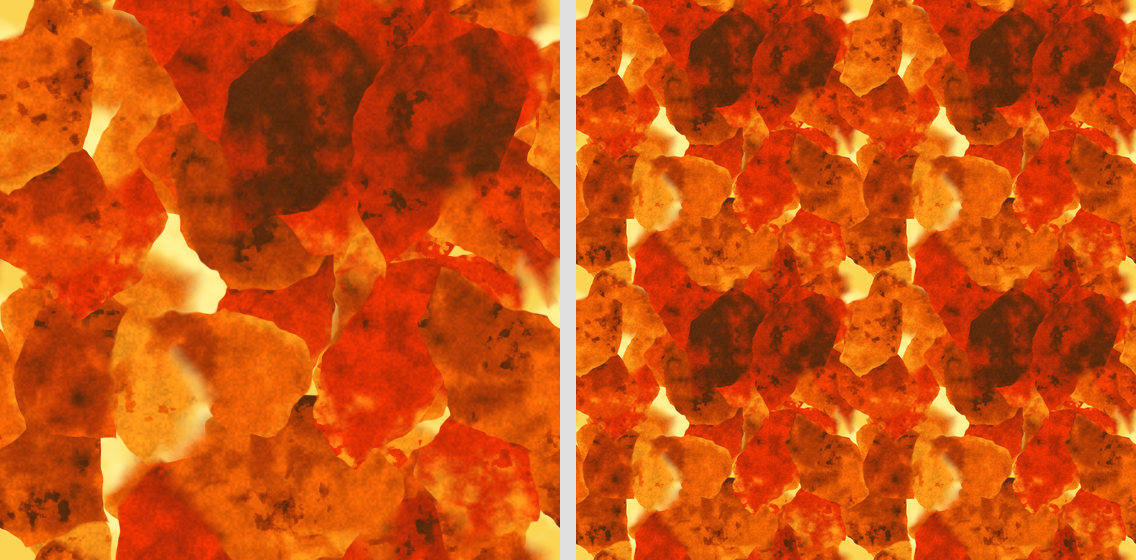
Left, the tile; right, the same tile 2 across and 2 down.
This texture is drawn by a three.js fragment shader. Its source:

```glsl
// Backlit heap of translucent amber and rust stones over a glowing yellow ground.
// Four wrapped grids of rough convex polygons are painted back to front, and each
// stone is coloured by a light ramp driven by its own gradient and wrapping noise.
#define EDGE 0.0016        // half width of a crisp outline
#define FEATHER 0.045      // widest melted outline
#define ROUGHNESS 0.050    // outline distortion
#define GRAIN 0.11         // fine surface grain
#define PITS 0.38          // strength of dark speckles
#define GLOW vec3(0.98, 0.83, 0.32)
#define AMBER vec3(0.96, 0.56, 0.09)
#define ORANGE vec3(0.91, 0.37, 0.025)
#define RED vec3(0.88, 0.19, 0.015)
#define RUST vec3(0.71, 0.235, 0.025)
#define BROWN vec3(0.37, 0.165, 0.045)

varying vec2 vUv;

vec2 hash2(vec2 p) {
  vec3 q = fract(p.xyx * vec3(0.1031, 0.1030, 0.0973));
  q += dot(q, q.yzx + 33.33);
  return fract((q.xx + q.yz) * q.zy);
}

// Value noise with n whole cells across the canvas
float noise(vec2 uv, float n, float seed) {
  vec2 p = uv * n, i = floor(p), f = p - i;
  f = f * f * (3.0 - 2.0 * f);
  vec2 a = mod(i, n) + seed, b = mod(i + 1.0, n) + seed;
  return mix(mix(hash2(a).x, hash2(vec2(b.x, a.y)).x, f.x),
             mix(hash2(vec2(a.x, b.y)).x, hash2(b).x, f.x), f.y);
}

float fbm(vec2 uv, float n, float seed) {
  float sum = 0.0, amp = 0.5;
  for (int k = 0; k < 4; k++) {
    sum += amp * noise(uv, n, seed + float(k) * 7.0);
    n *= 2.0;
    amp *= 0.5;
  }
  return sum / 0.9375;
}

// Distance to an irregular convex polygon of about unit radius
float stoneShape(vec2 p, float seed) {
  float d = -1.0;
  for (int k = 0; k < 7; k++) {
    vec2 h = hash2(vec2(seed, float(k) * 3.7 + 1.0));
    float a = (float(k) + 0.7 * (h.x - 0.5)) * 6.2832 / 7.0;
    d = max(d, dot(p, vec2(cos(a), sin(a))) - mix(0.62, 1.0, h.y));
  }
  return d;
}

// Colour of stone for the light passing through it, from opaque to clear
vec3 lightRamp(float light, float hue) {
  vec3 c = mix(BROWN, RUST * vec3(1.0, mix(0.72, 1.0, hue), 1.0), smoothstep(0.0, 0.36, light));
  c = mix(c, mix(RED, ORANGE, hue), smoothstep(0.36, 0.62, light));
  return mix(c, AMBER, smoothstep(0.68, 1.0, light));
}

vec3 stoneColor(vec2 uv, vec2 p, float d, float light, float hue, float seed) {
  float blotch = fbm(uv, 7.0, seed);
  float detail = fbm(uv, 28.0, seed + 40.0);
  float opaque = 1.0 - smoothstep(0.1, 0.4, light);
  float vein = 1.0 - smoothstep(0.0, 0.035, abs(fbm(uv, 5.0, seed + 80.0) - 0.5));
  // Broad gradient, mottling and thin glowing rim
  light += mix(0.20, 0.06, opaque) * -p.y + 0.75 * (blotch - 0.5) + 0.45 * (detail - 0.5);
  light += 0.10 * smoothstep(-0.022, 0.0, d) - 0.07 * vein;
  // Clustered pits
  float cluster = smoothstep(0.50, 0.72, noise(uv, 11.0, seed + 120.0));
  light -= PITS * cluster * smoothstep(0.52, 0.74, fbm(uv, 52.0, seed + 160.0));
  vec3 c = lightRamp(light, hue);
  // Fine relief, lit from the upper left
  vec2 shift = vec2(-0.0025, 0.0025);
  float relief = noise(uv, 90.0, seed) - noise(uv + shift, 90.0, seed);
  float grain = noise(uv, 230.0, seed) - 0.5;
  return c * (1.0 + GRAIN * (relief + 1.3 * grain) + 0.22 * (detail - 0.5));
}

// Paints one wrapped n by n grid of stones over the colour beneath
vec3 paintStones(vec3 col, vec2 uv, vec2 warp, float n, float share, float light, float seed) {
  vec2 home = floor(uv * n);
  for (int j = -1; j <= 1; j++) {
    for (int i = -1; i <= 1; i++) {
      vec2 cell = home + vec2(float(i), float(j));
      vec2 id = mod(cell, n) + seed;
      vec2 place = hash2(id), trait = hash2(id + 31.0), form = hash2(id + 67.0);
      if (trait.x > share) continue;
      vec2 p = (uv + warp) * n - cell - 0.5 - 0.55 * (place - 0.5);
      float turn = (form.x < 0.5 ? -0.7 : 0.7) + 0.9 * (form.y - 0.5);
      p = mat2(cos(turn), -sin(turn), sin(turn), cos(turn)) * p;
      float size = mix(0.56, 0.68, place.y);
      p /= size * vec2(0.82, 1.22);
      float stoneSeed = dot(id, vec2(13.0, 5.0));
      float d = stoneShape(p, stoneSeed) * size * 0.9 / n;
      if (d > EDGE) continue;
      float melt = smoothstep(0.56, 0.78, noise(uv, 6.0, stoneSeed + 9.0));
      float cover = 1.0 - smoothstep(-mix(EDGE, FEATHER, melt), EDGE, d);
      float hue = smoothstep(0.25, 0.6, trait.y) * step(0.3, light);
      float tone = light + 0.22 * (form.y - 0.5);
      col = mix(col, stoneColor(uv, p, d, tone, hue, stoneSeed), cover);
    }
  }
  return col;
}

void main() {
  vec2 uv = vUv;
  vec2 warp = ROUGHNESS * (vec2(fbm(uv, 10.0, 3.0), fbm(uv, 10.0, 57.0)) - 0.5);
  // Glowing ground, then stones from clear to opaque
  vec3 col = mix(GLOW, vec3(1.0, 0.96, 0.62), smoothstep(0.4, 0.7, fbm(uv, 8.0, 11.0)));
  col = paintStones(col, uv, warp, 5.0, 1.0, 0.88, 101.0);
  col = paintStones(col, uv, warp, 4.0, 0.95, 0.62, 211.0);
  col = paintStones(col, uv, warp, 4.0, 0.90, 0.52, 307.0);
  col = paintStones(col, uv, warp, 3.0, 0.45, 0.14, 401.0);
  gl_FragColor = vec4(clamp(col, 0.0, 1.0), 1.0);
}
```
